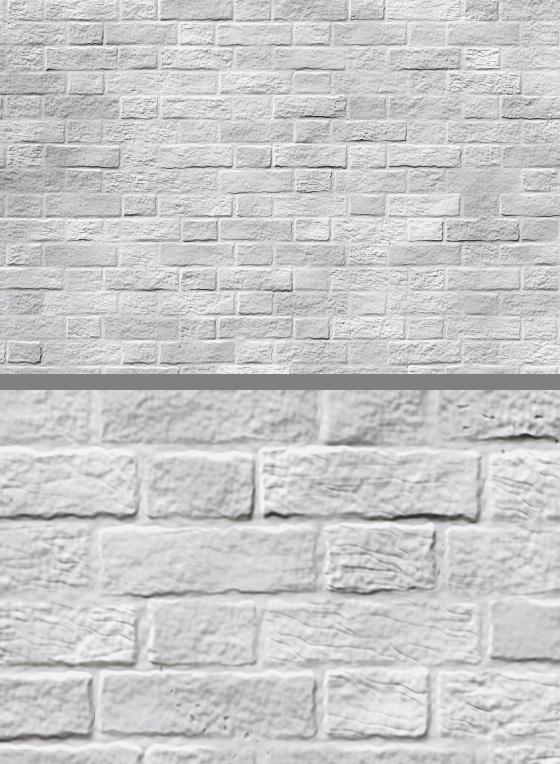
Top: the whole. Bottom: its middle third, enlarged.
Write a WebGL 1 fragment shader that draws this texture.

```glsl
precision highp float;
// White painted brick wall in Flemish bond: long and short bricks alternate
// along each course. Bricks, chips, creases and pits form a height field,
// which is shaded by its slope towards a light at the upper left.

uniform vec2 u_resolution;

#define COURSE 0.0656        // course height, in canvas heights
#define PERIOD 0.3047        // one short plus one long brick
#define HEADER 0.335         // share of the period taken by the short brick
#define ORIGIN vec2(0.174, 0.0557) // first short brick, top joint from above
#define JOINT 0.0036         // half width of the mortar joint
#define EDGE 0.0024          // softness of the brick edge
#define GRAIN 0.31           // roughness of the painted faces
#define LIGHT_DIR vec2(-0.40, 0.92)
#define FACE_TONE 0.815
#define MORTAR_TONE 0.835
#define SHADE 0.78           // darkening of slopes turned from the light
#define GLOW 0.42            // brightening of slopes turned to the light

float hash(vec2 p) {
  vec3 q = fract(p.xyx * 0.1031);
  q += dot(q, q.yzx + 33.33);
  return fract((q.x + q.y) * q.z);
}

float cornerSlope(vec2 cell, vec2 offset) {
  float angle = 6.2832 * hash(cell);
  return dot(vec2(cos(angle), sin(angle)), offset);
}

// Gradient noise, about -0.7 to 0.7
float noise(vec2 p) {
  vec2 i = floor(p), f = fract(p);
  vec2 w = f * f * f * (f * (f * 6.0 - 15.0) + 10.0);
  vec2 r = vec2(1.0, 0.0);
  float low = mix(cornerSlope(i, f), cornerSlope(i + r, f - r), w.x);
  float high = mix(cornerSlope(i + r.yx, f - r.yx), cornerSlope(i + 1.0, f - 1.0), w.x);
  return mix(low, high, w.y);
}

float roundedBox(vec2 p, vec2 halfSize, float radius) {
  vec2 q = abs(p) - halfSize + radius;
  return length(max(q, 0.0)) + min(max(q.x, q.y), 0.0) - radius;
}

// Finds the brick at p: its identity, local position and half size
void locateBrick(vec2 p, out vec2 id, out vec2 local, out vec2 halfSize) {
  float y = (1.0 - p.y - ORIGIN.y + 0.004 * noise(p * vec2(4.0, 9.0))) / COURSE;
  float row = floor(y);
  float x = p.x - ORIGIN.x + mod(row, 2.0) * PERIOD * 0.52;
  x = (x + 0.010 * noise(vec2(p.x * 5.0, row * 7.37 + 0.5))) / PERIOD;
  float along = fract(x);
  float isLong = step(HEADER, along);
  float left = isLong * HEADER;
  float width = mix(HEADER, 1.0 - HEADER, isLong);
  id = vec2(2.0 * floor(x) + isLong, row);
  local = vec2((along - left - 0.5 * width) * PERIOD, (0.5 - fract(y)) * COURSE);
  halfSize = 0.5 * vec2(width * PERIOD, COURSE) - JOINT;
}

// Returns height (x) and paint tone (y) of the wall
vec2 wall(vec2 p, float softness) {
  vec2 id, local, halfSize;
  locateBrick(p, id, local, halfSize);

  // Each brick sits a little askew and stands out by its own amount
  float variety = hash(id + 17.0);
  local += 0.003 * (vec2(hash(id + 3.0), hash(id + 41.0)) - 0.5);
  local.y += local.x * 0.045 * (hash(id + 29.0) - 0.5);
  halfSize -= 0.0018 * hash(id + 61.0);

  // Chipped outline, crisp on some bricks and thick with paint on others
  float broad = noise(p * vec2(20.0, 30.0) + 23.0);
  float medium = noise(p * vec2(42.0, 60.0));
  float fine = noise(p * vec2(95.0, 130.0) + 7.0);
  float d = roundedBox(local, halfSize, 0.005);
  d += 0.0030 * broad + 0.0040 * medium + 0.0030 * fine;
  softness *= mix(0.9, 1.7, hash(id + 97.0));
  float face = smoothstep(-softness, softness, -d);

  // Rough paint, with slanted creases on some bricks
  float rough = mix(0.6, 1.4, hash(id + 83.0)) * (1.0 + 0.9 * noise(p * 17.0 + 71.0));
  float relief = 0.9 * broad + medium + 0.75 * fine + 0.6 * noise(p * 190.0 + 31.0);
  vec2 slant = vec2(p.x * 20.0, (p.y + p.x * 0.7 * (variety - 0.5)) * 75.0);
  float crease = 1.0 - smoothstep(0.0, 0.16, abs(noise(slant + 0.5 * medium)));
  relief -= 0.5 * smoothstep(0.3, 0.9, variety) * crease;

  // A few small pits
  float pit = smoothstep(0.36, 0.52, noise(p * 105.0 + 53.0));
  pit *= smoothstep(0.22, 0.45, noise(p * 7.0 + 11.0));

  float proud = mix(0.15, 0.80, hash(id + 7.0)) * (0.9 + 1.5 * noise(p * 15.0 + 5.0));
  float height = face * (proud + GRAIN * rough * relief) - 0.25 * pit;
  height += (1.0 - face) * GRAIN * 0.7 * (medium + fine);
  float tone = mix(MORTAR_TONE, FACE_TONE + 0.09 * (variety - 0.5), face);
  return vec2(height, tone - 0.12 * pit);
}

void main() {
  vec2 p = gl_FragCoord.xy / u_resolution.y;
  float softness = max(EDGE, 0.8 / u_resolution.y);
  vec2 here = wall(p, softness);

  // Slope at close range, and a wider soft shadow under the bricks
  float slope = here.x - wall(p + LIGHT_DIR * 0.0028, softness).x;
  float wide = here.x - wall(p + LIGHT_DIR * 0.0065, softness).x;
  float relief = 0.80 * slope + 0.24 * wide;
  float tone = here.y + relief * mix(SHADE, GLOW, step(0.0, relief));

  // Uneven daylight, a little dimmer towards the left edge
  tone += 0.08 * noise(p * 2.6 + 19.0) + 0.07 * noise(p * 9.0);
  tone -= 0.06 * (1.0 - smoothstep(0.0, 0.30, p.x));
  tone = clamp(tone, 0.2, 0.95);

  // Warm grey shadows, faintly cool highlights
  vec3 tint = mix(vec3(1.03, 1.0, 0.96), vec3(1.0, 0.993, 1.004), smoothstep(0.3, 0.8, tone));
  gl_FragColor = vec4(tone * tint, 1.0);
}
```
